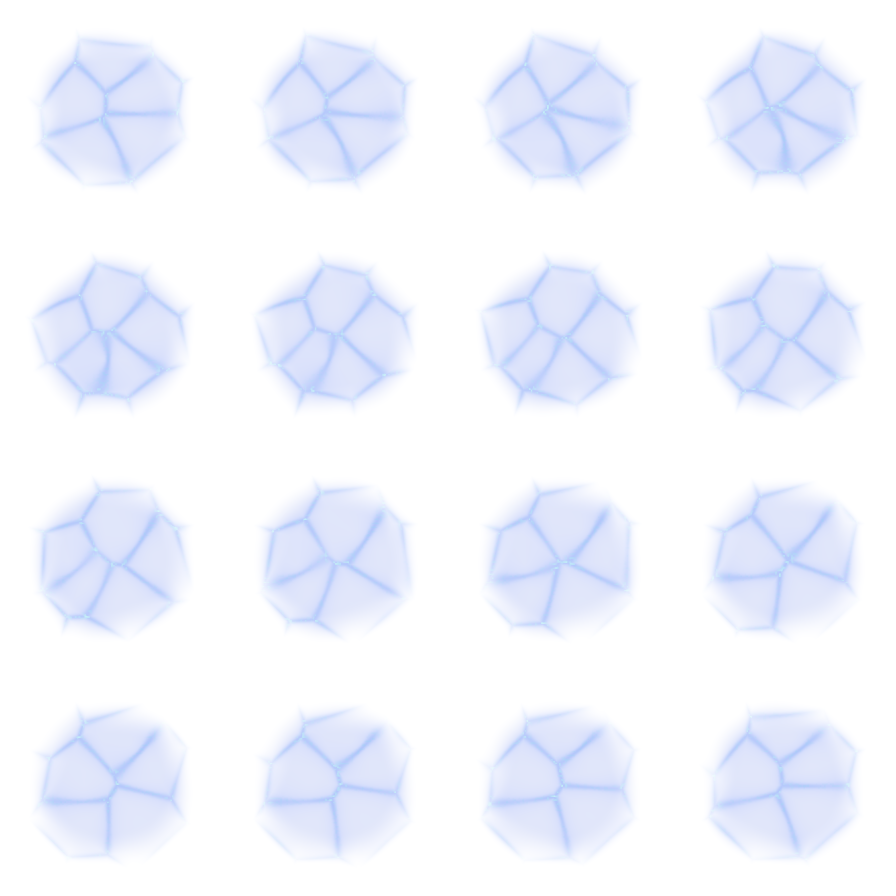
Reproduce this pattern procedurally as a Shadertoy shader.

```glsl
#define REPEATS 4.0
#define INNER_SITES 5
#define OUTER_SITES 8
#define INNER_RADIUS 0.17
#define OUTER_RADIUS 0.44
#define ORBIT 0.05
#define FADE_START 0.22
#define FADE_END 0.37
#define HALO_WIDTH 0.055
#define VEIN_WIDTH 0.021
#define GRAIN_SCALE 110.0

const float TAU = 6.28319;

float hash(vec2 p) {
    return fract(sin(dot(p, vec2(127.1, 311.7))) * 43758.5453);
}

float valueNoise(vec2 p) {
    vec2 i = floor(p), f = fract(p);
    f = f * f * (3.0 - 2.0 * f);
    return mix(mix(hash(i), hash(i + vec2(1, 0)), f.x),
               mix(hash(i + vec2(0, 1)), hash(i + vec2(1, 1)), f.x), f.y);
}

// Two jittered rings of sites, each site circling once over all frames
vec2 sitePosition(int i, float phase) {
    bool inner = i < INNER_SITES;
    float id = float(i);
    float count = float(inner ? INNER_SITES : OUTER_SITES);
    float index = inner ? id : id - float(INNER_SITES);
    float jitter = hash(vec2(id, 3.0)) - 0.5;
    float angle = TAU * (0.25 + (index + 0.4 * jitter) / count);
    float radius = (inner ? INNER_RADIUS : OUTER_RADIUS)
                 + 0.05 * (hash(vec2(id, 7.0)) - 0.5);
    float turn = phase + TAU * hash(vec2(id, 11.0));
    return radius * vec2(cos(angle), sin(angle))
         + ORBIT * vec2(cos(turn), sin(turn));
}

// Three smallest distances; the per-site weights bend the borders
vec3 nearestSites(vec2 p, float phase) {
    vec3 nearest = vec3(9.0);
    for (int i = 0; i < INNER_SITES + OUTER_SITES; i++) {
        float weight = 0.07 * (hash(vec2(float(i), 17.0)) - 0.5);
        float d = length(p - sitePosition(i, phase)) - weight;
        if (d < nearest.x) nearest = vec3(d, nearest.xy);
        else if (d < nearest.y) nearest = vec3(nearest.x, d, nearest.y);
        else nearest.z = min(nearest.z, d);
    }
    return nearest;
}

void mainImage(out vec4 fragColor, in vec2 fragCoord) {
    vec2 grid = REPEATS * fragCoord / iResolution.xy;
    vec2 tile = mod(floor(grid), REPEATS);
    vec2 p = fract(grid) - 0.5;

    // Frames run left to right, then top to bottom
    float frame = tile.x + REPEATS * (REPEATS - 1.0 - tile.y);
    float phase = TAU * frame / (REPEATS * REPEATS);

    // Borders and junctions
    vec3 nearest = nearestSites(p, phase);
    float gap = nearest.y - nearest.x;
    float halo = exp(-gap / HALO_WIDTH);
    float vein = exp(-gap * gap / (VEIN_WIDTH * VEIN_WIDTH));
    float junction = exp(-(nearest.z - nearest.x) / 0.035);

    // Uneven vein strength and fine grain
    vec2 drift = 0.4 * vec2(cos(phase), sin(phase));
    float strength = mix(0.3, 0.9, valueNoise(p * 8.0 + 20.0 + drift));
    float grain = valueNoise(p * GRAIN_SCALE + 200.0 + 13.0 * frame);

    vec3 color = vec3(0.885, 0.905, 0.98);
    color = mix(color, vec3(0.80, 0.84, 0.995), 0.85 * halo);
    color = mix(color, vec3(0.68, 0.77, 0.98), vein * strength);
    float speckle = vein * smoothstep(0.45, 0.85, grain);
    color = mix(color, vec3(0.62, 0.83, 0.96), 0.45 * speckle * strength);
    color = mix(color, vec3(0.80, 0.97, 0.97), 0.8 * speckle * junction);

    // Soft disc, reaching further out along the borders
    float wobble = 0.04 * (valueNoise(p * 5.0 + 40.0 + drift) - 0.5);
    float reach = length(p) + wobble - 0.045 * halo * strength;
    float cover = 1.0 - smoothstep(FADE_START, FADE_END, reach);
    cover *= 1.0 - smoothstep(0.40, 0.48, length(p));
    fragColor = vec4(mix(vec3(1.0), color, cover), 1.0);
}
```
